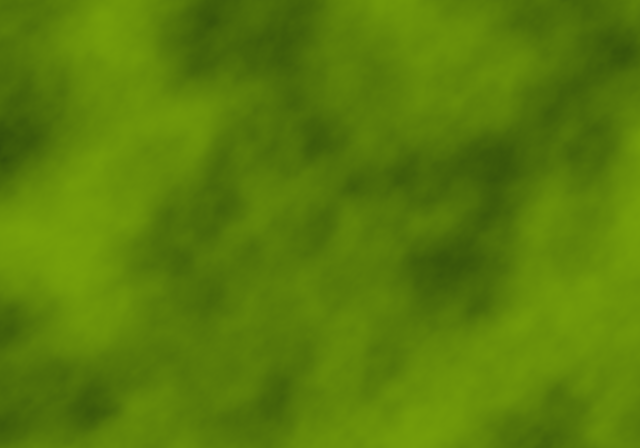
Reproduce this texture procedurally as a Shadertoy shader.

```glsl
// Soft mottled grass-green clouds made from layered value noise.

const vec3 DEEP_GREEN = vec3(0.168, 0.272, 0.040);
const vec3 LIME_GREEN = vec3(0.543, 0.727, 0.040);
const float CLOUDS_PER_HEIGHT = 4.8;
const float DIAGONAL_STRETCH = 0.15;
const float DETAIL_GAIN = 0.5;
const float HIGHLIGHT_SOFTENING = 0.6;
const int OCTAVES = 6;

// Integer hash of a lattice cell, from 0 to 1
float hashCell(ivec2 cell, uint seed) {
    uvec2 q = uvec2(cell) * uvec2(1597334673u, 3812015801u);
    uint h = (q.x ^ q.y ^ (seed * 747796405u)) * 1597334673u;
    h = (h ^ (h >> 15)) * 2246822519u;
    h ^= h >> 13;
    return float(h >> 8) / 16777216.0;
}

// Value noise with smooth cubic blending
float valueNoise(vec2 p, uint seed) {
    ivec2 cell = ivec2(floor(p));
    vec2 f = fract(p);
    vec2 blend = f * f * (3.0 - 2.0 * f);
    float bottom = mix(hashCell(cell, seed),
                       hashCell(cell + ivec2(1, 0), seed), blend.x);
    float top = mix(hashCell(cell + ivec2(0, 1), seed),
                    hashCell(cell + ivec2(1, 1), seed), blend.x);
    return mix(bottom, top, blend.y);
}

// Octaves of noise, each doubled in frequency and weaker by the gain
float cloudNoise(vec2 p, int octaves, float gain) {
    float sum = 0.0;
    float total = 0.0;
    float strength = 1.0;
    for (int i = 0; i < octaves; i++) {
        sum += strength * valueNoise(p, uint(i) + 1u);
        total += strength;
        strength *= gain;
        p = 2.0 * p + vec2(17.3, 9.1);
    }
    return sum / total;
}

// Lengthens features along the rising diagonal
vec2 stretchDiagonal(vec2 p, float amount) {
    return p - amount * p.yx;
}

// Bends the tone curve so that light areas flatten and dark ones deepen
float softenHighlights(float shade, float amount) {
    float offset = shade - 0.5;
    return shade - amount * offset * offset;
}

void mainImage(out vec4 fragColor, in vec2 fragCoord) {
    vec2 uv = stretchDiagonal(fragCoord / iResolution.y, DIAGONAL_STRETCH);
    float shade = cloudNoise(uv * CLOUDS_PER_HEIGHT + vec2(31.4, 12.7), OCTAVES, DETAIL_GAIN);
    shade = softenHighlights(shade, HIGHLIGHT_SOFTENING);
    fragColor = vec4(mix(DEEP_GREEN, LIME_GREEN, shade), 1.0);
}
```
